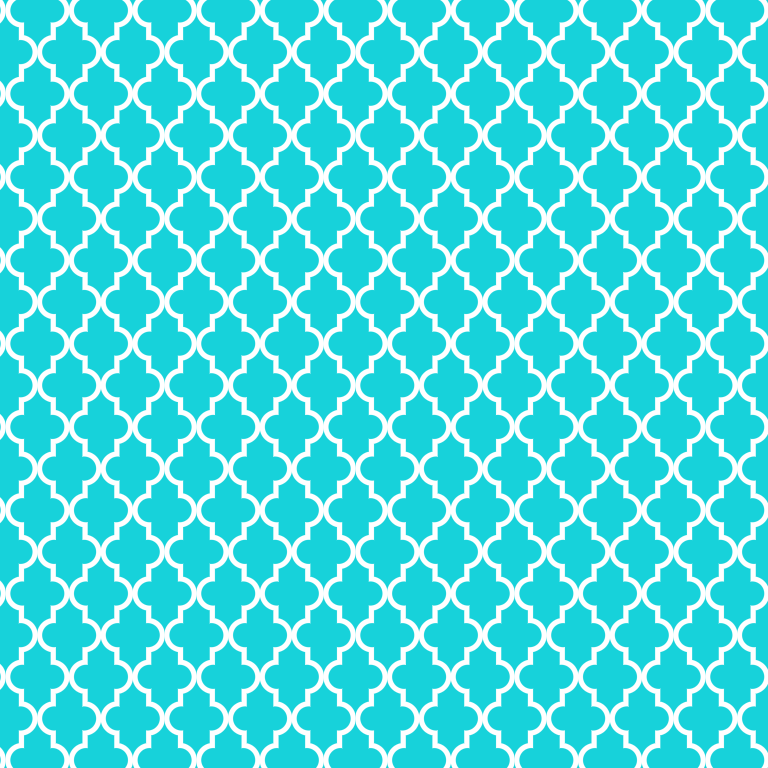
Give the GLSL for this pattern, as a Shadertoy shader.

```glsl
// Quatrefoil trellis: white outlines of interlocking lobed cells on flat turquoise.
// The plane folds into a quarter tile, whose half-turn symmetry leaves one lobe
// and one straight wall to measure.

#define REPEATS vec2(12.07, 9.22)        // tiles across and down
#define CELL_CENTER vec2(0.3386, 0.6068) // centre of one cell
#define LOBE_OFFSET 0.01944              // cell centre to side lobe centre
#define LOBE_RADIUS 0.0191               // to the middle of the line
#define LINE_WIDTH 0.0068
#define GROUND_COLOR vec3(0.09, 0.824, 0.855)
#define LINE_COLOR vec3(1.0)

// Distance to the middle of the nearest trellis line
float trellisDistance(vec2 p) {
    vec2 tile = 1.0 / REPEATS;
    vec2 quarter = 0.5 * tile;

    // Mirror into a quarter tile, measured from its middle
    vec2 q = abs(mod(p - CELL_CENTER + quarter, tile) - quarter) - 0.5 * quarter;

    // Half turn: the neighbouring cell's lobe falls on this one
    if (q.y > 0.0) q = -q;

    // Union of the straight wall and the round side lobe
    vec2 lobeCenter = vec2(LOBE_OFFSET, 0.0) - 0.5 * quarter;
    float lobe = length(q - lobeCenter) - LOBE_RADIUS;
    return abs(min(q.x, lobe));
}

void mainImage(out vec4 fragColor, in vec2 fragCoord) {
    float pixel = 1.0 / iResolution.y;
    float edge = trellisDistance(fragCoord * pixel) - 0.5 * LINE_WIDTH;
    float line = 1.0 - smoothstep(-0.7 * pixel, 0.7 * pixel, edge);
    fragColor = vec4(mix(GROUND_COLOR, LINE_COLOR, line), 1.0);
}
```
